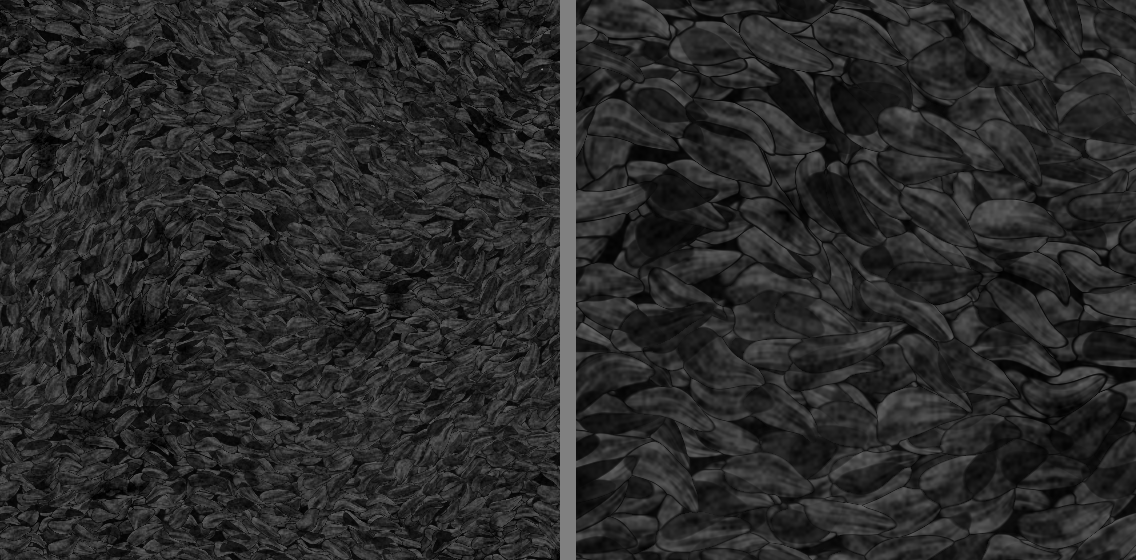
Left: the whole. Right: its middle third, enlarged.
Write a Shadertoy shader that draws this texture.

```glsl
// Black fleece: overlapping curved tufts combed along a slowly turning flow.
// Each grid cell scatters several domed tufts; the highest one is visible,
// with strands along its length, dark creases around it and fine fibre grain.

float hash(vec2 p) {
    vec3 q = fract(p.xyx * vec3(0.1031, 0.1030, 0.0973));
    q += dot(q, q.yzx + 33.33);
    return fract((q.x + q.y) * q.z);
}

float noise(vec2 p) {
    vec2 i = floor(p), f = fract(p);
    f = f * f * (3.0 - 2.0 * f);
    return mix(mix(hash(i), hash(i + vec2(1, 0)), f.x),
               mix(hash(i + vec2(0, 1)), hash(i + vec2(1, 1)), f.x), f.y);
}

// Combing direction in radians, mostly rising gently to the right
float flowAngle(vec2 p) {
    return 0.4 + 2.0 * (noise(p * 3.7 + 5.3) - 0.5) + 1.1 * (noise(p * 9.0 + 41.0) - 0.5);
}

// Returns cover, strand brightness and side light of the visible tuft
vec3 fleece(vec2 p) {
    const float cells = 28.0;
    vec2 g = p * cells, base = floor(g);
    float top = 0.0, second = 0.0, strand = 0.4, side = 0.0;

    for (int k = 0; k < 27; k++) {
        vec2 cell = base + vec2(k % 3 - 1, (k / 3) % 3 - 1);
        vec2 id = cell + float(k / 9) * vec2(71.0, 137.0) + 200.0;
        float seed = hash(id), rank = hash(id + 17.7);
        vec2 centre = cell + vec2(hash(id + 3.1), hash(id + 8.6));

        // Local axes: x runs from root to tip, y across the tuft
        float angle = flowAngle(centre / cells) + 1.1 * (seed - 0.5);
        vec2 along = vec2(cos(angle), sin(angle));
        vec2 d = g - centre;
        float x = dot(d, along) / mix(0.7, 1.0, rank);
        float y = dot(d, vec2(-along.y, along.x));
        y += (hash(id + 29.3) - 0.5) * 0.7 * x * x;

        // Leaf outline, broad at the root and narrow at the tip
        float width = mix(0.3, 0.46, seed) * (1.0 - 0.35 * x);
        float s = y / width;
        float dome = 1.0 - x * x - s * s;
        if (dome <= 0.0) continue;

        float height = smoothstep(0.0, 0.5, dome) * (0.35 + 0.65 * rank);
        if (height > top) {
            second = top;
            top = height;
            float spread = s / (1.05 - 0.4 * x * x);
            float locks = noise(vec2(x * 1.3, spread * 2.7) + seed * 90.0);
            float fibres = noise(vec2(x * 3.0, spread * 7.0) + rank * 70.0);
            strand = smoothstep(0.12, 0.85, 0.66 * locks + 0.34 * fibres);
            strand *= 0.85 + 0.3 * hash(id + 51.9);
            side = s * along.x;
        } else {
            second = max(second, height);
        }
    }
    float crease = smoothstep(-0.04, 0.2, top - second);
    float cover = smoothstep(0.02, 0.45, top) * mix(0.25, 1.0, crease);
    return vec3(cover, strand, side);
}

void mainImage(out vec4 fragColor, in vec2 fragCoord) {
    vec2 p = fragCoord / iResolution.y;

    // Slight warping curls the strands
    vec2 curl = vec2(noise(p * 34.0), noise(p * 34.0 + 60.0)) - 0.5;
    vec3 tuft = fleece(p + 0.012 * curl);

    // Deep tangled zones alternate with smoother, flatter pile
    float tangle = smoothstep(0.35, 0.75, 0.65 * noise(p * 4.5 + 13.0) + 0.35 * noise(p * 13.0));
    float cover = mix(mix(tuft.x, 1.0, 0.12), tuft.x * tuft.x, tangle);
    float tone = 0.025 + cover * (0.08 + 0.19 * tuft.y + 0.025 * tuft.z);

    // Gaps between clumps sink to black
    float gap = smoothstep(0.68, 0.9, noise(p * 24.0 + 7.0)) * tangle;
    tone *= 1.0 - 0.65 * gap;

    // Fibre grain, stronger on lit pile
    float grain = noise(p * 420.0) + noise(p * 230.0 + 31.0) - 1.0;
    tone += grain * (0.025 + 0.06 * cover);

    // Rare pale lint specks
    vec2 lintCell = floor(p * 14.0);
    vec2 lintSpot = 0.2 + 0.6 * vec2(hash(lintCell + 4.0), hash(lintCell + 9.0));
    float lint = 1.0 - smoothstep(0.012, 0.035, length(fract(p * 14.0) - lintSpot));
    tone += 0.4 * lint * step(0.97, hash(lintCell + 77.0));

    fragColor = vec4(vec3(clamp(tone, 0.0, 1.0)), 1.0);
}
```
